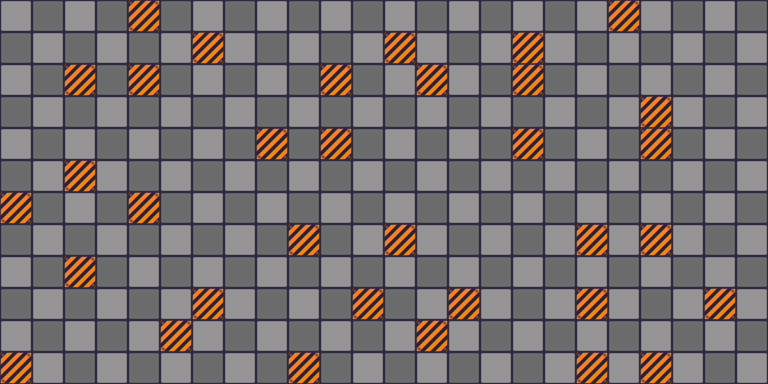
A WebGL 2 fragment shader for this pattern:

```glsl
#version 300 es
precision highp float;
// Checkerboard of grey floor plates, 24 by 12, set in dark purple grout.
// Scattered plates carry orange hazard stripes and corner rivets: one is drawn
// at a hashed spot in each 4 by 2 block, with every other band of blocks shifted.

uniform vec2 u_resolution;
out vec4 fragColor;

const vec2 GRID = vec2(24.0, 12.0);
const vec2 BLOCK = vec2(4.0, 2.0);
const vec3 GROUT = vec3(0.19, 0.155, 0.26);
const vec3 DARK_PLATE = vec3(0.415, 0.425, 0.42);
const vec3 LIGHT_PLATE = vec3(0.58);
const vec3 ORANGE = vec3(0.94, 0.52, 0.15);
const vec3 STRIPE_DARK = vec3(0.19, 0.12, 0.18);
const vec3 RIVET = vec3(0.46, 0.29, 0.28);

vec2 hash2(vec2 p) {
    vec3 q = fract(vec3(p.xyx) * vec3(0.1031, 0.1030, 0.0973));
    q += dot(q, q.yzx + 33.33);
    return fract((q.xx + q.yz) * q.zy);
}

// Coverage of a signed distance, softened over one pixel
float cover(float dist, float pixel) {
    return clamp(0.5 - dist / pixel, 0.0, 1.0);
}

float roundedBox(vec2 p, float halfSize, float radius) {
    vec2 q = abs(p) - halfSize + radius;
    return length(max(q, 0.0)) + min(max(q.x, q.y), 0.0) - radius;
}

// True for the one chosen cell of each block; the last column stays free
bool isHazard(vec2 cell, vec2 block) {
    float band = floor(cell.y / block.y);
    vec2 shifted = cell + vec2(0.5 * block.x * mod(band, 2.0), 0.0);
    vec2 id = floor(shifted / block);
    vec2 chosen = floor(hash2(id + 7.0) * vec2(block.x - 1.0, block.y));
    return all(lessThan(abs(shifted - id * block - chosen), vec2(0.5)));
}

// Plain plate with a slightly paler rim
vec3 plainPlate(vec3 base, float edge, float pixel) {
    float rim = 1.0 - cover(edge + 0.03, pixel);
    return base + 0.05 * rim;
}

// Rising diagonal stripes, three to a plate side, with a rivet in each corner
vec3 hazardPlate(vec2 p, float period, float pixel) {
    float along = abs(fract((p.x - p.y) / period + 0.5) - 0.5) * period;
    float stripeDist = (along - 0.27 * period) * 0.7071;
    vec3 color = mix(STRIPE_DARK, ORANGE, cover(stripeDist, pixel));
    float rivetDist = length(abs(p) - 0.40) - 0.045;
    return mix(color, RIVET, cover(rivetDist, pixel));
}

void main() {
    vec2 grid = gl_FragCoord.xy / u_resolution * GRID;
    vec2 cell = floor(grid);
    vec2 p = fract(grid) - 0.5;
    float pixel = GRID.y / u_resolution.y;

    bool hazard = isHazard(cell, BLOCK);
    float edge = roundedBox(p, hazard ? 0.475 : 0.46, 0.04);
    vec3 base = mix(DARK_PLATE, LIGHT_PLATE, mod(cell.x + cell.y, 2.0));
    vec3 plate = hazard ? hazardPlate(p, 1.0 / 3.0, pixel)
                        : plainPlate(base, edge, pixel);

    fragColor = vec4(mix(GROUT, plate, cover(edge, pixel)), 1.0);
}
```
